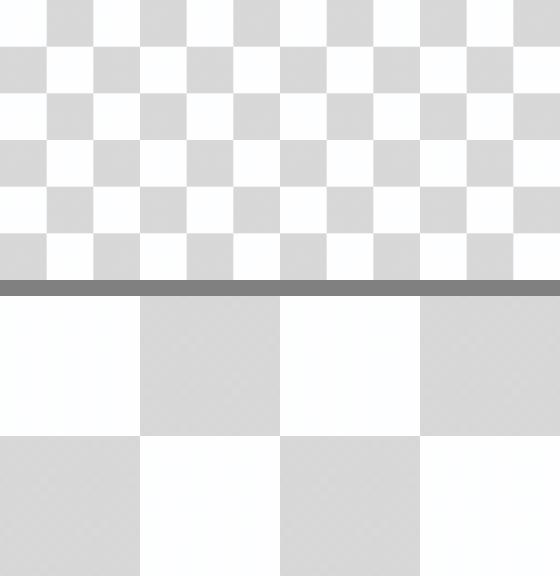
Top: the whole. Bottom: its middle third, enlarged.
Write a WebGL 2 fragment shader that draws this pattern.

```glsl
#version 300 es
precision highp float;
// Two-tone checkerboard, twelve squares across and six down, grey at lower left.
// Each axis is a signed square wave with smoothed edges; their product picks
// the tone, and a very faint lattice of ripples mottles the squares.

uniform vec2 u_resolution;
out vec4 fragColor;

const float ROWS = 6.0;                       // squares over the canvas height
const vec3 GREY = vec3(0.845, 0.845, 0.845);
const vec3 WHITE = vec3(0.994, 0.996, 1.0);
const float EDGE_PIXELS = 1.0;                // width of the smoothed edge
const float RIPPLES = 8.0;                    // faint ripples per square
const float RIPPLE_DEPTH = 0.002;
const float TAU = 6.2831853;

// Signed distance to the nearest square edge: positive in even squares.
vec2 signedEdgeDistance(vec2 p) {
    return abs(mod(p - 0.5, 2.0) - 1.0) - 0.5;
}

void main() {
    // Position in squares, measured from the lower left
    float pixel = ROWS / u_resolution.y;
    vec2 p = gl_FragCoord.xy * pixel;

    // Smoothed square waves in -1..1, combined into the checker
    float halfEdge = 0.5 * EDGE_PIXELS * pixel;
    vec2 wave = clamp(signedEdgeDistance(p) / halfEdge, -1.0, 1.0);
    float greyAmount = 0.5 + 0.5 * wave.x * wave.y;
    vec3 color = mix(WHITE, GREY, greyAmount);

    // Faint mottling
    vec2 ripple = cos(TAU * RIPPLES * p);
    color += RIPPLE_DEPTH * ripple.x * ripple.y;

    fragColor = vec4(clamp(color, 0.0, 1.0), 1.0);
}
```
